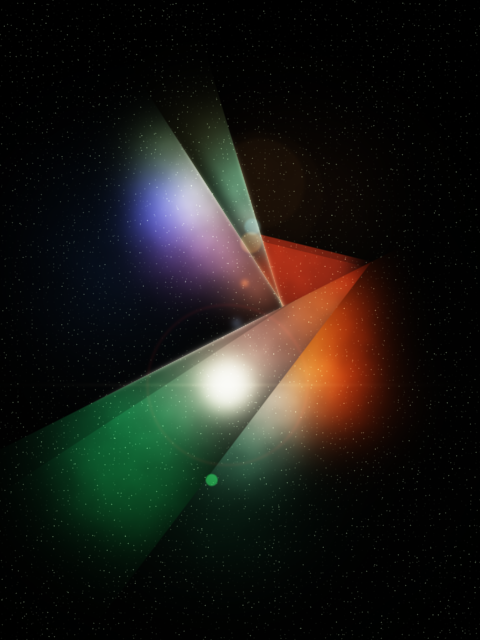
Give the GLSL for this background, as a Shadertoy shader.

```glsl
// Prismatic shards of coloured light crossing in a dark, starry space.
// Straight half-plane edges cut the canvas into panes; every pane is a sum of
// soft elliptical glows, then clouds, rims, lens flares and stars are added.

float hash(vec2 p) {
    vec3 q = fract(p.xyx * vec3(0.1031, 0.1030, 0.0973));
    q += dot(q, q.yzx + 33.33);
    return fract((q.x + q.y) * q.z);
}

float noise(vec2 p) {
    vec2 i = floor(p), f = fract(p);
    f = f * f * (3.0 - 2.0 * f);
    return mix(mix(hash(i), hash(i + vec2(1, 0)), f.x),
               mix(hash(i + vec2(0, 1)), hash(i + vec2(1, 1)), f.x), f.y);
}

float clouds(vec2 p) {
    float sum = 0.0, amp = 0.5;
    for (int i = 0; i < 4; i++) {
        sum += amp * noise(p);
        p = mat2(1.6, 1.2, -1.2, 1.6) * p + 7.3;
        amp *= 0.5;
    }
    return sum;
}

// Signed distance to the line a-b, positive on its left
float side(vec2 p, vec2 a, vec2 b) {
    vec2 d = normalize(b - a), q = p - a;
    return d.x * q.y - d.y * q.x;
}

vec3 glow(vec2 p, vec2 center, vec2 radius, vec3 tint) {
    vec2 q = (p - center) / radius;
    return tint * exp(-dot(q, q));
}

float disc(vec2 p, vec2 center, float radius, float soft) {
    return smoothstep(soft, -soft, length(p - center) - radius);
}

float rim(float dist, float px) {
    return exp(-abs(dist) / (0.9 * px + 0.004));
}

vec3 leftPane(vec2 p) {
    return glow(p, vec2(1.25, 2.78), vec2(0.20, 0.30), vec3(0.62, 0.60, 0.55))
         + glow(p, vec2(1.03, 2.70), vec2(0.20, 0.24), vec3(0.24, 0.25, 0.66))
         + glow(p, vec2(1.20, 2.40), vec2(0.27, 0.23), vec3(0.27, 0.14, 0.36))
         + glow(p, vec2(1.45, 2.45), vec2(0.22, 0.25), vec3(0.50, 0.34, 0.33))
         + glow(p, vec2(1.65, 2.22), vec2(0.18, 0.20), vec3(0.48, 0.25, 0.19))
         + glow(p, vec2(1.07, 3.02), vec2(0.24, 0.24), vec3(0.20, 0.28, 0.16))
         + glow(p, vec2(0.72, 2.40), vec2(0.48, 0.55), vec3(0.02, 0.05, 0.10));
}

vec3 spikePane(vec2 p, float inset) {
    vec3 c = glow(p, vec2(1.47, 2.82), vec2(0.22, 0.30), vec3(0.32, 0.52, 0.40))
           + glow(p, vec2(1.59, 2.54), vec2(0.18, 0.20), vec3(0.48, 0.47, 0.44));
    c *= mix(0.45, 1.0, smoothstep(0.0, 0.13, inset));
    return c + glow(p, vec2(1.30, 3.15), vec2(0.30, 0.28), vec3(0.10, 0.10, 0.045))
             + glow(p, vec2(1.70, 2.26), vec2(0.18, 0.19), vec3(0.68, 0.20, 0.10));
}

vec3 greenPane(vec2 p) {
    return glow(p, vec2(0.82, 1.36), vec2(0.50, 0.48), vec3(0.04, 0.34, 0.18))
         + glow(p, vec2(0.86, 0.95), vec2(0.46, 0.42), vec3(0.02, 0.17, 0.07))
         + glow(p, vec2(1.40, 1.62), vec2(0.42, 0.36), vec3(0.48, 0.46, 0.40))
         + glow(p, vec2(1.64, 1.92), vec2(0.32, 0.30), vec3(0.62, 0.38, 0.34))
         + glow(p, vec2(1.98, 2.08), vec2(0.23, 0.27), vec3(0.80, 0.34, 0.12))
         + glow(p, vec2(2.16, 2.25), vec2(0.18, 0.16), vec3(0.45, 0.07, 0.02));
}

vec3 orangePane(vec2 p) {
    return glow(p, vec2(1.93, 1.84), vec2(0.19, 0.38), vec3(0.55, 0.36, 0.10))
         + glow(p, vec2(2.10, 1.87), vec2(0.26, 0.42), vec3(0.74, 0.17, 0.03))
         + glow(p, vec2(1.69, 1.49), vec2(0.24, 0.27), vec3(0.70, 0.65, 0.58))
         + glow(p, vec2(1.48, 1.20), vec2(0.28, 0.26), vec3(0.18, 0.34, 0.26))
         + glow(p, vec2(1.38, 0.88), vec2(0.50, 0.42), vec3(0.02, 0.10, 0.06))
         + glow(p, vec2(2.12, 1.47), vec2(0.32, 0.26), vec3(0.20, 0.05, 0.01));
}

float stars(vec2 p, float cells, float px) {
    vec2 id = floor(p * cells);
    vec2 jitter = 0.2 + 0.6 * vec2(hash(id), hash(id + 41.7));
    float d = length(fract(p * cells) - jitter) / cells;
    float power = pow(hash(id + 93.1), 5.0);
    return power * smoothstep(0.004 + px * 0.7, 0.0, d);
}

void mainImage(out vec4 fragColor, in vec2 fragCoord) {
    // Canvas is 3 units wide and 4 units high
    vec2 p = (fragCoord - 0.5 * iResolution.xy) * 4.0 / iResolution.y + vec2(1.5, 2.0);
    float px = 4.0 / iResolution.y;
    vec2 apex = vec2(1.755, 2.115), core = vec2(1.422, 1.594);

    // Edges of the shards
    float spikeL = side(p, vec2(1.042, 3.234), apex);
    float spikeR = side(p, vec2(1.344, 3.479), apex);
    float redTop = side(p, vec2(1.641, 2.531), vec2(2.344, 2.359));
    float ridge = side(p, vec2(0.469, 1.427), vec2(2.344, 2.375));
    float fold = side(p, vec2(1.042, 1.599), vec2(2.214, 2.365));
    float keel = side(p, vec2(1.031, 0.667), vec2(2.219, 2.229));
    vec4 cut = smoothstep(-px, px, vec4(spikeL, spikeR, redTop, ridge));

    // Panes above the ridge
    vec3 red = glow(p, vec2(1.80, 2.36), vec2(0.52, 0.40), vec3(0.92, 0.23, 0.11));
    red *= smoothstep(2.38, 2.08, p.x) * mix(1.0, 0.75, smoothstep(-0.045, -0.035, redTop));
    vec3 outer = glow(p, vec2(1.80, 2.75), vec2(0.50, 0.45), vec3(0.07, 0.035, 0.015));
    outer += vec3(0.035, 0.022, 0.008) * (disc(p, vec2(1.625, 2.854), 0.28, 0.02)
           + 0.5 * disc(p, vec2(1.625, 2.790), 0.39, 0.02));
    vec3 above = mix(leftPane(p), spikePane(p, spikeL), cut.x);
    above = mix(above, mix(red, outer, cut.z), cut.y);

    // Panes below the ridge, with a dimmer folded strip
    vec3 green = greenPane(p) * mix(1.0, 0.76, smoothstep(-px, px, fold));
    vec3 below = mix(orangePane(p), green, smoothstep(-px, px, keel));
    vec3 color = mix(below, above, cut.w);
    color *= 0.68 + 0.68 * clouds(p * 2.6 + 3.0);
    color += vec3(0.008, 0.011, 0.009) * exp(-0.5 * dot(p - core, p - core));

    // Bright rims, fading toward the shard tips
    float ridgeFade = smoothstep(0.45, 1.2, p.x) * smoothstep(1.85, 1.5, p.x);
    float spikeFade = cut.w * smoothstep(3.25, 2.8, p.y);
    color += vec3(0.40, 0.38, 0.35) * rim(ridge, px) * ridgeFade;
    color += vec3(0.28, 0.30, 0.24) * (rim(spikeL, px) + rim(spikeR, px)) * spikeFade;

    // Core light with streak and halo ring
    color += glow(p, core, vec2(0.15), vec3(1.3, 1.3, 1.15));
    color += glow(p, core, vec2(0.8, 0.012), vec3(0.06, 0.055, 0.04));
    color += vec3(0.05, 0.01, 0.01) * exp(-pow((length(p - core) - 0.5) / 0.012, 2.0));

    // Small lens flares
    color += vec3(0.06, 0.42, 0.15) * disc(p, vec2(1.323, 1.0), 0.037, 0.008);
    color += vec3(0.20, 0.13, 0.05) * disc(p, vec2(1.568, 2.484), 0.065, 0.012);
    color += vec3(0.07, 0.15, 0.17) * disc(p, vec2(1.578, 2.583), 0.050, 0.012);
    color += glow(p, vec2(1.53, 2.23), vec2(0.025), vec3(0.35, 0.16, 0.05));
    color += glow(p, vec2(1.48, 1.98), vec2(0.035), vec3(0.13, 0.16, 0.20));

    // Star dust and soft highlight clipping
    color += vec3(0.24, 0.28, 0.22) * (stars(p, 22.0, px) + 0.7 * stars(p + 5.3, 31.0, px));
    color *= pow(1.0 + pow(color, vec3(4.0)), vec3(-0.25));
    fragColor = vec4(color, 1.0);
}
```
